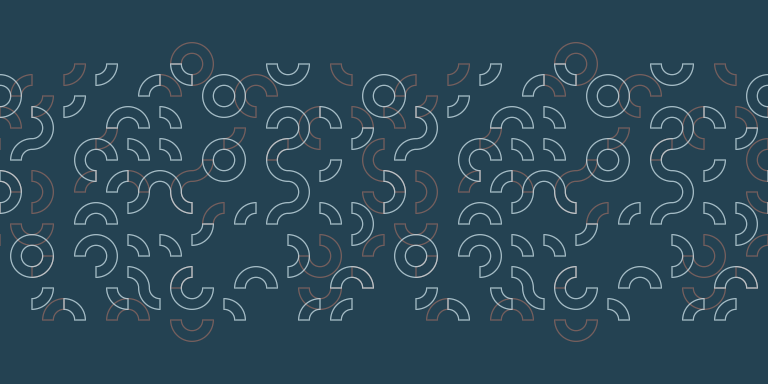
Write a WebGL 1 fragment shader that draws this pattern.

```glsl
precision highp float;
// Band of outlined quarter-ring tiles in white and rust, joined into loops and S-curves on slate blue.

uniform vec2 u_resolution;

const float TILES_HIGH = 12.0;   // tiles over the canvas height
const float PERIOD = 12.0;       // tiles before the band repeats sideways
const float BAND_LOW = 2.0;      // first and last filled rows
const float BAND_HIGH = 9.0;
const float LINE_WIDTH = 0.029;  // in tiles
const float SOFTNESS = 1.3;      // edge filter, in pixels

const vec3 SLATE = vec3(0.14, 0.26, 0.32);
const vec3 RUST = vec3(0.58, 0.41, 0.38);
const vec3 PALE = vec3(0.84, 0.92, 0.95);

float hash(vec2 p) {
  return fract(sin(dot(p, vec2(127.1, 311.7))) * 43758.5453);
}

// Corner (+-1, +-1) that a tile's quarter ring bends around; zero if the tile is empty.
vec2 ringCorner(vec2 tile, float density, float crown, float seed) {
  tile.x = mod(tile.x, PERIOD);

  // Outside the band only a half ring crowns the middle of each repeat.
  if (tile.y < BAND_LOW || tile.y > BAND_HIGH) {
    vec2 side = 0.5 * vec2(PERIOD, TILES_HIGH) - 0.5 - tile;
    bool crowned = abs(side.x) < 1.0 && abs(side.y) < 5.0;
    return crowned ? crown * sign(side) : vec2(0.0);
  }
  if (hash(tile + seed) > density) return vec2(0.0);

  // Tiles favour shared strong vertices, so quarters gather into rings.
  vec2 best = vec2(0.0);
  float bestScore = -1.0;
  for (int i = 0; i < 4; i++) {
    float k = float(i);
    vec2 corner = 2.0 * vec2(mod(k, 2.0), floor(k / 2.0)) - 1.0;
    vec2 vertex = tile + 0.5 + 0.5 * corner;
    vertex.x = mod(vertex.x, PERIOD);
    float score = hash(vertex + seed + 31.7) + hash(tile + seed + 57.3 + 9.1 * k);
    if (score > bestScore) {
      bestScore = score;
      best = corner;
    }
  }
  return best;
}

// Distance to the two arcs of a quarter ring, radii 1/3 and 2/3.
float arcDistance(vec2 p, vec2 corner) {
  if (corner.x == 0.0) return 1.0;
  return abs(abs(length(p - 0.5 * corner) - 0.5) - 1.0 / 6.0);
}

// Distance to the straight cap on the middle third of one tile edge.
float capDistance(vec2 p, vec2 dir) {
  float across = 0.5 - dot(p, dir);
  float along = max(abs(dot(p, dir.yx)) - 1.0 / 6.0, 0.0);
  return length(vec2(across, along));
}

// Distance to one layer of strands; caps appear only where a strand ends.
float strandDistance(vec2 pos, float density, float crown, float seed) {
  vec2 tile = floor(pos);
  vec2 p = pos - tile - 0.5;
  vec2 corner = ringCorner(tile, density, crown, seed);
  float d = arcDistance(p, corner);
  vec2 dir = vec2(1.0, 0.0);
  for (int i = 0; i < 4; i++) {
    vec2 next = ringCorner(tile + dir, density, crown, seed);
    bool here = dot(corner, dir) > 0.5;
    bool there = dot(next, dir) < -0.5;
    if (here != there) d = min(d, capDistance(p, dir));
    dir = vec2(-dir.y, dir.x);
  }
  return d;
}

// Box-filtered coverage of a thin line.
float lineCoverage(float d, float width, float blur) {
  float outer = clamp((0.5 * width - d) / blur + 0.5, 0.0, 1.0);
  float inner = clamp((-0.5 * width - d) / blur + 0.5, 0.0, 1.0);
  return outer - inner;
}

void main() {
  float pixel = TILES_HIGH / u_resolution.y;
  vec2 pos = gl_FragCoord.xy * pixel;
  float blur = SOFTNESS * pixel;

  float rust = strandDistance(pos, 0.47, 1.0, 3.0);
  float pale = strandDistance(pos, 0.8, 0.0, 71.0);

  vec3 color = mix(SLATE, RUST, lineCoverage(rust, LINE_WIDTH, blur));
  color = mix(color, PALE, lineCoverage(pale, LINE_WIDTH, blur));
  gl_FragColor = vec4(color, 1.0);
}
```
